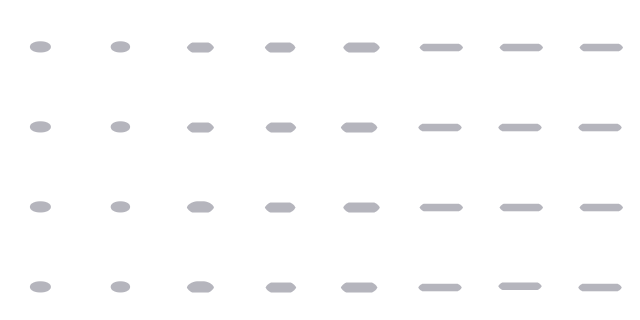
A Shadertoy shader for this pattern:

```glsl
// Eight by four grid of small grey pills on white, stretching from ovals into thin bars.

// Approximate signed distance to a pill whose two ends taper over the length cap.
// Roundness 1 gives pointed ends, 2 gives elliptic ones.
float pillDistance(vec2 p, vec2 halfSize, float cap, float roundness) {
    p = abs(p);
    vec2 q = vec2(max(p.x - halfSize.x + cap, 0.0) / cap, p.y / halfSize.y);
    vec2 powered = pow(q, vec2(roundness));
    float norm = max(pow(powered.x + powered.y, 1.0 / roundness), 1e-4);
    vec2 slope = pow(q / norm, vec2(roundness - 1.0)) / vec2(cap, halfSize.y);
    return (norm - 1.0) / max(length(slope), 1e-3);
}

// Half width and half height for each column, in cells
vec2 columnHalfSize(int column) {
    if (column > 4) return vec2(0.27, 0.047);
    float widths[5] = float[5](0.131, 0.121, 0.168, 0.19, 0.227);
    return vec2(widths[column], column < 2 ? 0.07 : 0.0625);
}

// Small sideways shift that alternates from row to row
float rowShift(int column, bool oddRow) {
    if (column < 3) return 0.005;
    if (column == 3) return oddRow ? 0.002 : 0.011;
    if (column == 4) return oddRow ? 0.019 : -0.011;
    return oddRow ? 0.016 : 0.0;
}

void mainImage(out vec4 fragColor, in vec2 fragCoord) {
    // Square cells, four to the canvas height
    vec2 grid = fragCoord * 4.0 / iResolution.y;
    float pixel = 4.0 / iResolution.y;
    int column = clamp(int(floor(grid.x)), 0, 7);
    int row = clamp(int(floor(grid.y)), 0, 3);
    bool oval = column < 2;

    // Pills sit a little below the middle of each cell
    vec2 center = vec2(0.5 + rowShift(column, row % 2 == 1), oval ? 0.414 : 0.406);
    if (column == 6 && row == 0) center.y += 0.016;
    vec2 p = fract(grid) - center;

    vec2 halfSize = columnHalfSize(column);
    float cap = oval ? halfSize.x : halfSize.y * 1.15;
    float roundness = oval ? 2.1 : 1.4;

    // The third column has domed tops in its lower two rows
    if (column == 2 && row < 2 && p.y > 0.0) {
        halfSize.y = 0.078;
        cap = 0.13;
        roundness = 1.7;
    }

    float coverage = clamp(0.5 - pillDistance(p, halfSize, cap, roundness) / pixel, 0.0, 1.0);
    fragColor = vec4(mix(vec3(1.0), vec3(0.71, 0.71, 0.74), coverage), 1.0);
}
```
